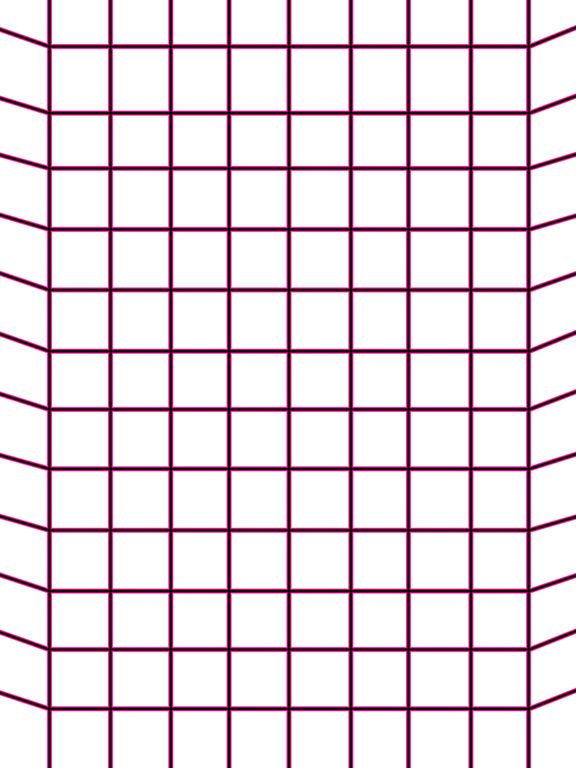
Write a WebGL 1 fragment shader that draws this pattern.

```glsl
precision highp float;
// A slightly uneven wire grid on white, folded at its two outer columns so that
// the rows climb away on both sides. Each wire has a black core and a pink halo.
// Lengths are in grid cells from the top left; only the nearest wires are tested.

uniform vec2 u_resolution;

#define PI 3.14159
#define CELLS_HIGH 12.8
#define FIRST_LINE vec2(0.828, 0.832)
#define LAST_INDEX vec2(8.0, 11.0)
#define WALLS vec2(0.817, 8.825)
#define SLOPES vec2(0.314, 0.346)
#define SLOPE_SWING vec2(0.04, 0.06)
#define JITTER 0.02
#define CORE_RADIUS 0.019
#define HALO_RADIUS 0.040
#define SOFTNESS 0.015
#define HALO_COLOR vec3(0.93, 0.03, 0.53)

// Distance to one column: even steps with a wobble that quickens to the right
float columnDistance(float x, float index) {
  float i = clamp(index, 0.0, LAST_INDEX.x);
  float t = i - 1.7;
  float wobble = JITTER * cos(PI * t * (0.427 + 0.062 * t));
  return abs(x - FIRST_LINE.x - i - wobble);
}

// Distance to one row: a four-step wave plus an alternating shake that fades
// downward; flat between the walls and rising outside them
float rowDistance(float y, vec2 outside, float index) {
  float i = clamp(index, 0.0, LAST_INDEX.y);
  float wave = JITTER * cos(0.5 * PI * (i - 4.8));
  float shake = -0.063 * exp(-0.6 * i) * cos(PI * i);
  vec2 slopes = SLOPES + SLOPE_SWING * cos(vec2(1.2 * i + 0.6, 1.2 * i));
  float slope = dot(slopes, step(vec2(0.0001), outside));
  float rowY = FIRST_LINE.y + i + wave + shake - dot(slopes, outside);
  return abs(y - rowY) / sqrt(1.0 + slope * slope);
}

// Soft step that never gets narrower than a pixel
float softEdge(float radius, float d, float pixel) {
  float blur = max(SOFTNESS, 0.5 * pixel);
  return smoothstep(radius - blur, radius + blur, d);
}

void main() {
  float pixel = CELLS_HIGH / u_resolution.y;
  vec2 p = vec2(gl_FragCoord.x, u_resolution.y - gl_FragCoord.y) * pixel;
  vec2 outside = max(vec2(WALLS.x - p.x, p.x - WALLS.y), vec2(0.0));

  // Indices of the wires to the left and above, after unfolding the sides
  vec2 flatPoint = vec2(p.x, p.y + dot(SLOPES, outside));
  vec2 index = floor(flatPoint - FIRST_LINE);

  // Nearest wire
  float column = min(columnDistance(p.x, index.x),
                     columnDistance(p.x, index.x + 1.0));
  float row = min(rowDistance(p.y, outside, index.y),
                  rowDistance(p.y, outside, index.y + 1.0));
  float d = min(column, row);

  // Black core, halo, then white ground
  vec3 color = HALO_COLOR * softEdge(CORE_RADIUS, d, pixel);
  color = mix(color, vec3(1.0), softEdge(HALO_RADIUS, d, pixel));
  gl_FragColor = vec4(color, 1.0);
}
```
